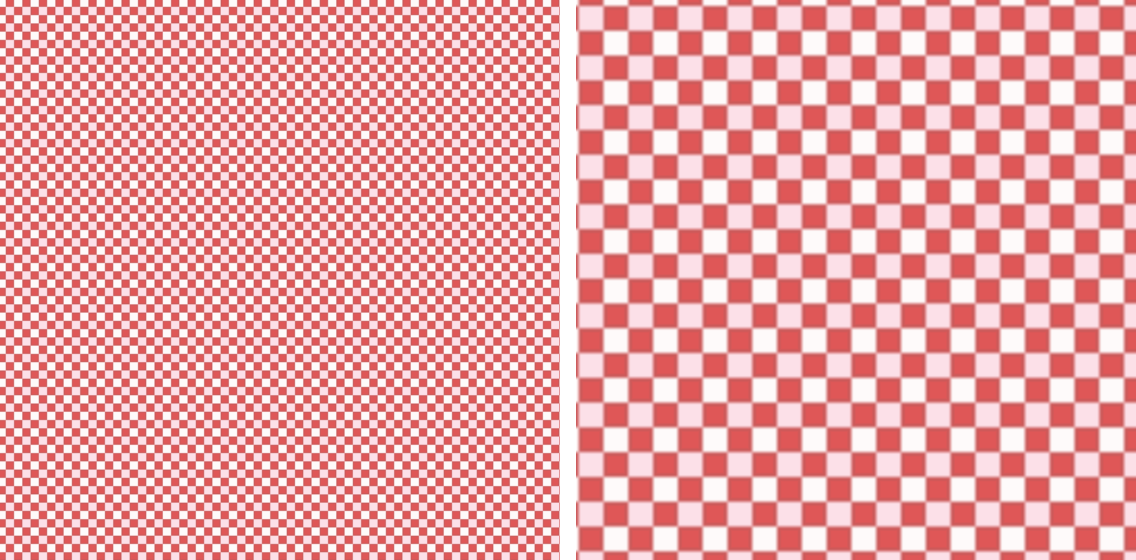
Left, the full canvas; right, a detail of the centre.
Give the GLSL for this pattern, as a WebGL 1 fragment shader.

```glsl
precision highp float;

uniform vec2 u_resolution;

// Signed distance to the nearest cell border, positive in even cells.
vec2 borderDistance(vec2 cell) {
    return 0.5 - abs(mod(cell + 0.5, 2.0) - 1.0);
}

void main() {
    vec2 uv = gl_FragCoord.xy / u_resolution;

    // Cells are counted from the upper left.
    vec2 cell = vec2(uv.x, 1.0 - uv.y) * 67.77 - vec2(0.70, 0.83);
    float pixel = 67.77 / min(u_resolution.x, u_resolution.y);
    float softness = max(0.11, 0.8 * pixel);

    vec2 border = borderDistance(cell);
    vec2 even = smoothstep(-softness, softness, border);

    // Red where column and row differ in parity.
    float redCover = even.x + even.y - 2.0 * even.x * even.y;

    // Rows of pale squares alternate between pink and white.
    float pinkCover = smoothstep(-softness, softness, border.x + border.y);
    vec3 pale = mix(vec3(0.995, 0.98, 0.98), vec3(0.99, 0.88, 0.91), pinkCover);

    // Red squares have a slightly darker rim.
    float inset = min(abs(border.x), abs(border.y));
    float rim = 1.0 - smoothstep(0.10, 0.10 + softness, inset);
    vec3 red = mix(vec3(0.875, 0.34, 0.34), vec3(0.80, 0.35, 0.35), rim);

    gl_FragColor = vec4(mix(pale, red, redCover), 1.0);
}
```
